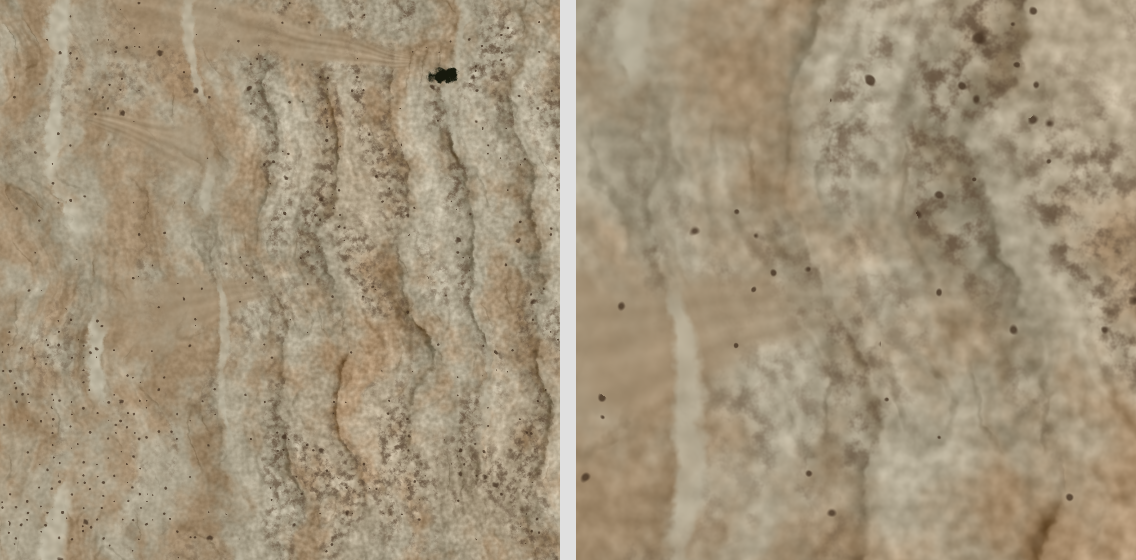
Left, the full canvas; right, a detail of the centre.
Reproduce this texture procedurally as a WebGL 1 fragment shader.

```glsl
precision highp float;
// Arid hillside seen from above: wavy, near-vertical rock ridges on the right,
// smoother soil with chalk veins and debris fans on the left, scattered shrubs.
// Built from gradient noise in bent strata coordinates, plus hashed dots.
uniform vec2 u_resolution;

float hash(vec2 p) {
  vec3 q = fract(p.xyx * vec3(0.1031, 0.1030, 0.0973));
  q += dot(q, q.yzx + 33.33);
  return fract((q.x + q.y) * q.z);
}

float slope(vec2 cell, vec2 offset) {
  float a = 6.2832 * hash(cell);
  return dot(vec2(cos(a), sin(a)), offset);
}

// Gradient noise, about -0.7 to 0.7
float noise(vec2 p) {
  vec2 i = floor(p), f = fract(p), e = vec2(1.0, 0.0);
  vec2 u = f * f * f * (f * (f * 6.0 - 15.0) + 10.0);
  return mix(mix(slope(i, f), slope(i + e, f - e), u.x),
             mix(slope(i + e.yx, f - e.yx), slope(i + 1.0, f - 1.0), u.x), u.y);
}

float fbm(vec2 p) {
  float sum = 0.0, amp = 0.6;
  for (int i = 0; i < 4; i++) {
    sum += amp * noise(p);
    p = mat2(1.6, 1.2, -1.2, 1.6) * p + 7.3;
    amp *= 0.58;
  }
  return sum;
}

// Wedge of loose debris: x is coverage, y is streak tone
vec2 fan(vec2 p, vec2 apex, vec2 dir, float spread, float reach) {
  vec2 d = p - apex;
  float along = dot(d, dir), across = dot(d, vec2(-dir.y, dir.x));
  float angle = (across + 0.012 * noise(p * 11.0)) / (max(along, 0.0) + 0.06);
  float edge = abs(angle) + 0.7 * spread * fbm(p * 16.0);
  float cover = (1.0 - smoothstep(0.5 * spread, 1.1 * spread, edge))
              * smoothstep(-0.02, 0.06, along) * (1.0 - smoothstep(0.4 * reach, reach, along));
  return vec2(cover, noise(vec2(angle * 4.0 / spread, along * 5.0)) + 0.4 * noise(p * 45.0));
}

// One dot per cell, present with the given chance
float shrubs(vec2 p, float cells, float chance) {
  vec2 q = p * cells, id = floor(q);
  vec2 centre = 0.3 + 0.4 * vec2(hash(id + 3.7), hash(id + 18.1));
  float r = mix(0.1, 0.24, hash(id + 41.0));
  float d = length(fract(q) - centre) + 0.15 * noise(p * 170.0);
  return step(hash(id + 71.0), chance) * (1.0 - smoothstep(0.4 * r, 1.4 * r, d));
}

// Ragged chalk vein around a vertical curve
float vein(float d, float width, vec2 p) {
  float w = width * (0.9 + 1.3 * noise(p * vec2(4.0, 9.0)) + 1.2 * fbm(p * 38.0));
  float broken = smoothstep(-0.2, 0.1, noise(p * vec2(9.0, 7.0) + 4.0));
  return broken * (1.0 - smoothstep(0.5 * w, w + 0.004, abs(d)));
}

void main() {
  vec2 p = gl_FragCoord.xy / min(u_resolution.x, u_resolution.y);

  // Strata coordinate bent along the ridges
  float bend = 0.015 * sin(p.y * 20.0 + p.x * 5.0) + 0.045 * noise(p * vec2(3.0, 5.0))
             + 0.018 * noise(p * 15.0) + 0.012 * fbm(p * 38.0);
  float x = p.x + bend + 0.07 * p.y;
  vec2 strata = vec2(x, p.y);
  float rocky = smoothstep(0.34, 0.52, p.x + 0.15 * noise(p * 5.0));

  // Soil colour: warm tan against grey-green limestone
  float patches = fbm(strata * vec2(10.0, 4.0)) + 0.6 * fbm(p * 16.0 + 31.0);
  vec3 col = mix(vec3(0.615, 0.525, 0.41), vec3(0.66, 0.625, 0.54),
                 smoothstep(-0.35, 0.3, patches + 0.18 * rocky - 0.03));
  col += smoothstep(0.0, 0.4, noise(p * vec2(4.0, 2.5) + 12.0)) * vec3(0.01, -0.012, -0.025);
  col += 0.10 * noise(strata * vec2(13.0, 3.0) + 77.0);

  // Thin layering, grain and hairline cracks
  float layers = noise(strata * vec2(60.0, 6.0)) + 0.8 * noise(strata * vec2(120.0, 12.0));
  col += 0.085 * layers * smoothstep(-0.25, 0.3, noise(p * 5.0 + 9.0));
  col += (0.10 + 0.07 * rocky) * fbm(p * 40.0) + (0.06 + 0.04 * rocky) * noise(p * 125.0);
  float crack = 1.0 - smoothstep(0.0, 0.07, abs(noise(strata * vec2(20.0, 9.0) + 15.0)));
  col -= 0.07 * crack * smoothstep(-0.1, 0.3, noise(p * 13.0 + 40.0));

  // Ridges: lit left flank, shaded right flank, ragged crease
  float f = fract((x - 0.65) / 0.115 + 0.2 * noise(p * 7.0 + 50.0));
  float lit = smoothstep(0.0, 0.15, f) * (1.0 - smoothstep(0.3, 0.9, f));
  float foot = 1.0 - smoothstep(0.95, 1.0, f);
  float shade = smoothstep(0.45, 0.95, f) * foot;
  float crease = smoothstep(0.86, 0.95, f) * foot;
  float relief = rocky * smoothstep(0.02, 0.25, p.y) * (1.0 - smoothstep(0.84, 0.96, p.y));
  float wear = max(0.0, 0.75 + 1.3 * noise(p * 9.0 + 23.0) + 0.8 * noise(p * 48.0));
  col += relief * (0.05 * lit - wear * (0.06 * shade + 0.10 * crease));

  // Brown rubble gathered in long hollows
  float hollow = smoothstep(-0.08, 0.36, fbm(strata * vec2(12.0, 4.0) + 60.0) + 0.25 * relief * shade);
  float rubble = smoothstep(-0.15, 0.4, fbm(p * 62.0 + 5.0));
  col = mix(col, vec3(0.38, 0.305, 0.23), hollow * rubble * mix(0.45, 0.85, rocky));

  // Debris fans
  vec3 debris = vec3(0.635, 0.555, 0.445);
  vec2 a = fan(p, vec2(0.74, 0.89), vec2(-0.985, 0.174), 0.16, 0.75);
  vec2 b = fan(p, vec2(0.49, 0.49), vec2(-0.970, -0.242), 0.28, 0.36);
  vec2 c = fan(p, vec2(0.15, 0.80), vec2(0.940, -0.342), 0.20, 0.34);
  col = mix(col, debris + 0.14 * a.y, 0.75 * a.x);
  col = mix(col, debris + 0.08 * b.y, 0.75 * b.x);
  col = mix(col, debris + 0.16 * c.y, 0.65 * c.x);

  // Chalk veins
  float chalk = vein(p.x - 0.14 + 0.045 * sin(p.y * 7.0 - 4.2) + 0.5 * bend, 0.020, p);
  chalk = max(chalk, 0.8 * vein(p.x - 0.43 + 0.09 * p.y + 0.5 * bend, 0.010, p + 3.0));
  chalk = max(chalk, 0.6 * vein(x - 0.88, 0.007, p + 8.0));
  col = mix(col, vec3(0.75, 0.725, 0.645) + 0.12 * noise(p * 60.0), 0.85 * chalk);

  // Shrubs, densest at the lower left, and one dark thicket
  float lowerLeft = (1.0 - smoothstep(0.15, 0.45, p.x)) * (1.0 - smoothstep(0.2, 0.5, p.y));
  float bush = max(shrubs(p, 90.0, 0.015 + 0.13 * lowerLeft + 0.06 * hollow),
                   shrubs(p + 0.37, 45.0, 0.006 + 0.03 * hollow));
  col = mix(col, vec3(0.25, 0.18, 0.12), 0.75 * bush);
  float thicket = length((p - vec2(0.79, 0.866)) * vec2(1.0, 2.2)) + 0.03 * fbm(p * 50.0);
  col = mix(col, vec3(0.09, 0.10, 0.05), 1.0 - smoothstep(0.020, 0.032, thicket));

  gl_FragColor = vec4(clamp(col, 0.0, 1.0), 1.0);
}
```
